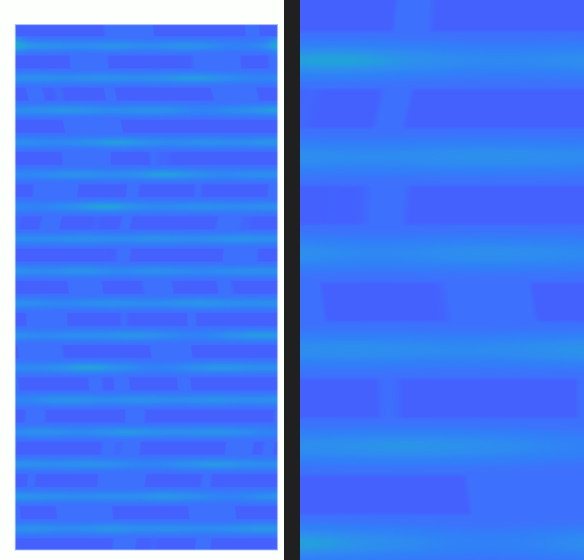
Left, the full canvas; right, a detail of the centre.
Give the GLSL for this background, as a Shadertoy shader.

```glsl
// Blue panel on white, crossed by sixteen glowing teal streaks with ragged dark bars between.

const vec2  PANEL_MIN = vec2(0.054, 0.018);   // lower left, share of canvas
const vec2  PANEL_MAX = vec2(0.977, 0.956);   // upper right
const float EDGE_SOFT = 0.0045;               // share of canvas height
const float FIRST_STREAK = 0.056;             // height of the lowest streak
const float STREAK_STEP = 0.05747;            // spacing of streaks
const float STREAK_WIDTH = 0.165;             // glow radius, in steps
const float STREAK_FREQ = 4.0;                // brightness changes across
const float BAR_EDGE = 0.30;                  // start of dark bar, in steps
const float BAR_FREQ = 4.5;                   // breaks in bars across
const float BAR_CUT = -0.09;                  // lower fills more of each bar
const float BAR_SLANT = 0.03;                 // lean of the bar ends

const vec3 WHITE  = vec3(0.99, 1.00, 0.99);
const vec3 INDIGO = vec3(0.265, 0.38, 0.995);
const vec3 BLUE   = vec3(0.24, 0.44, 0.99);
const vec3 AZURE  = vec3(0.19, 0.50, 0.97);
const vec3 CYAN   = vec3(0.18, 0.55, 0.94);
const vec3 TEAL   = vec3(0.13, 0.64, 0.85);

float hash(vec2 p) {
    vec3 q = fract(vec3(p.xyx) * 0.1031);
    q += dot(q, q.yzx + 33.33);
    return fract((q.x + q.y) * q.z);
}

// One-dimensional gradient noise, independent for each row
float rowNoise(float x, float row) {
    x += 20.0 + 9.0 * hash(vec2(row, 7.0));
    float cell = floor(x), f = x - cell;
    float a = (2.0 * hash(vec2(cell, row)) - 1.0) * f;
    float b = (2.0 * hash(vec2(cell + 1.0, row)) - 1.0) * (f - 1.0);
    return mix(a, b, f * f * f * (f * (f * 6.0 - 15.0) + 10.0));
}

// Colour ramp from the panel blue to the hottest streak
vec3 ramp(float heat) {
    vec3 c = mix(BLUE, AZURE, smoothstep(0.0, 0.45, heat));
    c = mix(c, CYAN, smoothstep(0.4, 0.85, heat));
    return mix(c, TEAL, smoothstep(0.8, 1.3, heat));
}

void mainImage(out vec4 fragColor, in vec2 fragCoord) {
    vec2 uv = fragCoord / iResolution.xy;
    float aspect = iResolution.x / iResolution.y;
    float along = (uv.y - FIRST_STREAK) / STREAK_STEP;

    // Streaks, each with its own uneven brightness
    float streak = floor(along + 0.5);
    float offset = along - streak;
    float glow = exp(-pow(offset / STREAK_WIDTH, 2.0));
    float heat = glow * (0.84 + 0.85 * rowNoise(uv.x * STREAK_FREQ, streak + 50.0));

    // Glow in the two upper corners
    vec2 corner = vec2(min(uv.x - PANEL_MIN.x, PANEL_MAX.x - uv.x), PANEL_MAX.y - 0.03 - uv.y);
    heat += 0.6 * exp(-dot(corner * corner, vec2(900.0, 1800.0)));

    // Broken dark bars midway between streaks
    float bar = floor(along);
    float lean = BAR_SLANT * (2.0 * hash(vec2(bar, 3.0)) - 1.0) * (along - bar - 0.5);
    float x = uv.x + lean;
    float breaks = rowNoise(x * BAR_FREQ, bar + 100.0) + 0.4 * rowNoise(x * BAR_FREQ * 2.7, bar + 150.0);
    float dark = smoothstep(BAR_CUT - 0.02, BAR_CUT + 0.02, breaks)
               * smoothstep(BAR_EDGE - 0.03, BAR_EDGE + 0.03, abs(offset));

    vec3 color = mix(ramp(heat), INDIGO, dark);

    // Panel outline against the white margin
    vec2 inset = min(uv - PANEL_MIN, PANEL_MAX - uv) * vec2(aspect, 1.0);
    float inside = smoothstep(-0.5 * EDGE_SOFT, 0.5 * EDGE_SOFT, min(inset.x, inset.y));
    fragColor = vec4(mix(WHITE, color, inside), 1.0);
}
```
